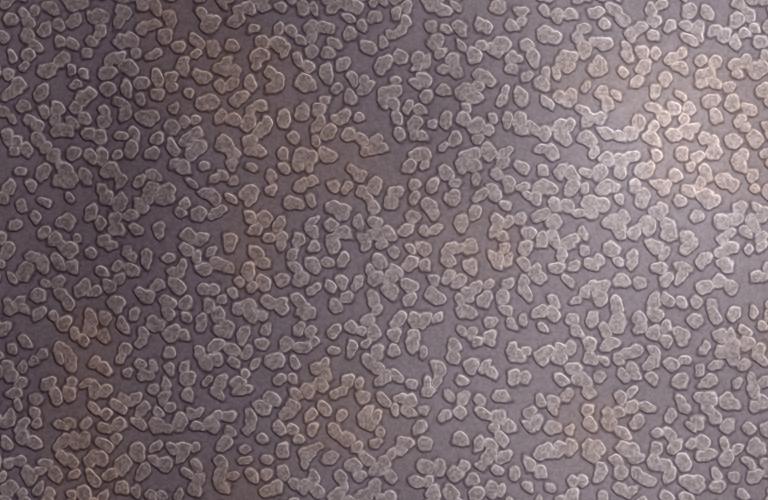
Write a WebGL 2 fragment shader that draws this texture.

```glsl
#version 300 es
precision highp float;
// Hammered, patinated metal: raised merging pebbles with glinting rims, lit from the upper right.

uniform vec2 u_resolution;
out vec4 fragColor;

const float CELLS = 31.0;             // pebble cells per canvas height
const float JITTER = 0.84;            // scatter of pebbles in their cells
const vec2 RADIUS = vec2(0.32, 0.52); // smallest and largest pebble, in cells
const float STRETCH = 0.24;           // greatest elongation
const float MERGE = 0.12;             // softness of joins between pebbles
const float GAPS = 0.10;              // share of empty cells
const float GRAIN_SCALE = 250.0;      // grains per canvas height
const float GRAIN = 0.15;             // grain contrast
const float DARK_SIDE = 0.36;
const float BRIGHT_SIDE = 0.575;
const vec2 GLOW_CENTER = vec2(0.87, 0.72);
const vec2 GLOW_SIZE = vec2(0.15, 0.34);
const float GLOW = 0.13;
const vec2 LIGHT_DIR = vec2(0.6, 0.8);
const vec3 METAL = vec3(0.0, -0.05, -0.04);
const vec3 RUST = vec3(0.035, 0.0, -0.035);
const vec3 COOL = vec3(-0.008, 0.0, 0.016);

vec3 hash3(vec2 p) {
    vec3 q = fract(p.xyx * vec3(0.1031, 0.1030, 0.0973));
    q += dot(q, q.yxz + 33.33);
    return fract((q.xxy + q.yzz) * q.zyx);
}

float valueNoise(vec2 p) {
    vec2 i = floor(p), f = fract(p);
    f = f * f * (3.0 - 2.0 * f);
    float low = mix(hash3(i).x, hash3(i + vec2(1, 0)).x, f.x);
    float high = mix(hash3(i + vec2(0, 1)).x, hash3(i + vec2(1, 1)).x, f.x);
    return mix(low, high, f.y);
}

float smoothMin(float a, float b, float k) {
    float h = max(k - abs(a - b), 0.0) / k;
    return min(a, b) - 0.25 * h * h * k;
}

// Signed distance to the pebbles in cell units, negative inside.
float pebbles(vec2 p) {
    p += 0.09 * sin(p.yx * 3.1 + 1.7 * sin(p * 1.3)) + 0.025 * sin(p.yx * 9.7 + p * 4.0);
    vec2 cell = floor(p);
    float d = 1.0;
    for (int y = -1; y <= 1; y++) {
        for (int x = -1; x <= 1; x++) {
            vec2 id = cell + vec2(x, y);
            vec3 place = hash3(id + 17.0);
            vec3 form = hash3(id + 91.0);
            if (form.z < GAPS) continue;
            vec2 q = p - id - 0.5 - JITTER * (place.xy - 0.5);
            float angle = 6.2832 * place.z;
            q = mat2(cos(angle), -sin(angle), sin(angle), cos(angle)) * q;
            float stretch = 1.0 + STRETCH * form.y;
            float pebble = length(q * vec2(1.0 / stretch, stretch)) - mix(RADIUS.x, RADIUS.y, form.x);
            d = smoothMin(d, pebble, MERGE);
        }
    }
    return d;
}

// Broad sheen, dark on the left, with a glow at the upper right.
float sheen(vec2 uv) {
    vec2 g = (uv - GLOW_CENTER) / GLOW_SIZE;
    float bend = 0.04 * sin(uv.y * 5.0 + 0.6);
    float cloud = valueNoise(uv * vec2(7.0, 4.0) + 5.0) - 0.5;
    return mix(DARK_SIDE, BRIGHT_SIDE, smoothstep(0.12, 0.85, uv.x + bend))
        + GLOW * exp(-dot(g, g)) + 0.05 * cloud;
}

void main() {
    vec2 uv = gl_FragCoord.xy / u_resolution;
    vec2 p = gl_FragCoord.xy / u_resolution.y;
    vec2 c = p * CELLS;
    float edge = max(0.8 * CELLS / u_resolution.y, 0.03);

    // Relief and its facing towards the light
    float d = pebbles(c);
    const float STEP = 0.06;
    vec2 slope = vec2(pebbles(c + vec2(STEP, 0)), pebbles(c + vec2(0, STEP))) - d;
    float facing = dot(slope / STEP, LIGHT_DIR);
    float top = smoothstep(edge, -edge, d);
    float rim = exp(-pow((d + 0.06) / 0.075, 2.0));
    float groove = exp(-pow((d - 0.09) / 0.085, 2.0));

    // Wear, rust and grain
    float wear = valueNoise(c * 0.9 + 40.0);
    float rust = smoothstep(0.5, 0.85, valueNoise(p * 6.0 + 11.0));
    float grain = 0.65 * valueNoise(p * GRAIN_SCALE) + 0.35 * valueNoise(p * GRAIN_SCALE * 0.45 + 70.0) - 0.5;

    // Light
    float light = sheen(uv);
    float lum = light * mix(0.94, 1.05, top);
    lum += rim * (0.09 + 0.08 * facing) * mix(0.4, 1.4, wear);
    lum -= groove * (0.10 - 0.07 * facing) * (0.5 + light);
    lum += GRAIN * grain * mix(0.5, 1.3, top) * (0.6 + light);

    vec3 color = vec3(lum) + METAL + COOL * (1.0 - top);
    color += RUST * rust * (0.4 + 0.6 * rim);
    fragColor = vec4(clamp(color, 0.0, 1.0), 1.0);
}
```
